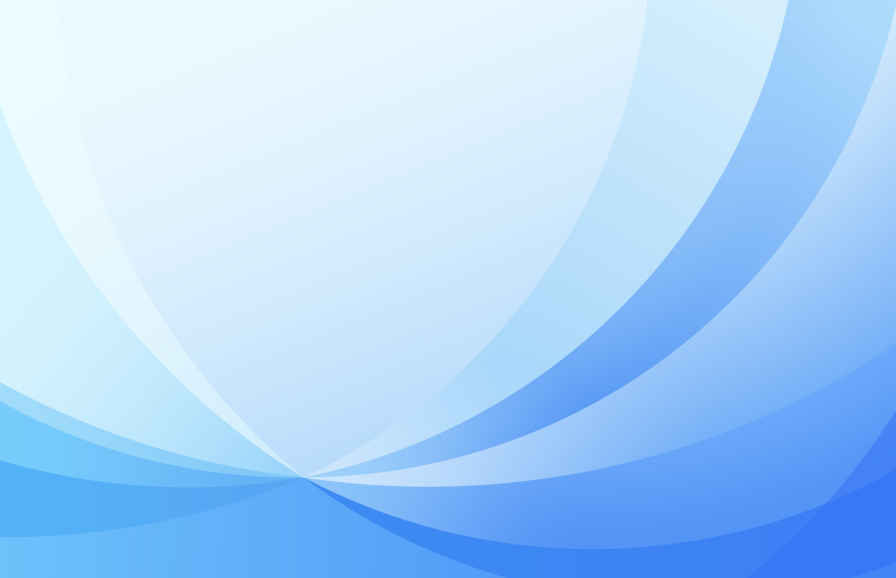
A Shadertoy shader for this background:

```glsl
// Overlapping translucent blue petals that fan out from one low hub.
// Every edge is a circular arc through the hub; discs are painted from the
// outermost inwards, separately for each side, and joined at the hub.

const vec2 HUB = vec2(0.525, 0.174);

// Signed distance to the circle through three points, positive inside
float arc3(vec2 p, vec2 o, vec2 a, vec2 b) {
    a -= o;
    b -= o;
    float aa = dot(a, a), bb = dot(b, b);
    vec2 c = vec2(b.y * aa - a.y * bb, a.x * bb - b.x * aa)
           / (2.0 * (a.x * b.y - a.y * b.x));
    return length(c) - length(p - o - c);
}

float arc(vec2 p, vec2 a, vec2 b) {
    return arc3(p, HUB, a, b);
}

// Position along the segment from a to b, clamped to 0..1
float along(vec2 p, vec2 a, vec2 b) {
    return clamp(dot(p - a, b - a) / dot(b - a, b - a), 0.0, 1.0);
}

// Cover the inside of an edge with a colour, antialiased
void paint(inout vec3 col, float d, vec3 fill) {
    col = mix(col, fill, smoothstep(-0.7, 0.7, d * iResolution.y));
}

vec3 rightSide(vec2 p, vec3 col) {
    float fromHub = length(p - HUB);

    // Deep lower blades
    float deep = arc(p, vec2(0.878, 0.0), vec2(1.55, 0.026));
    paint(col, deep, mix(vec3(0.24, 0.54, 0.95), vec3(0.24, 0.50, 0.96),
                         smoothstep(0.6, 1.5, p.x)));
    float low = arc(p, vec2(1.019, 0.05), vec2(1.55, 0.1875));
    vec3 fill = mix(vec3(0.33, 0.58, 0.96), vec3(0.42, 0.66, 0.98),
                    smoothstep(0.0, 0.2, low));
    paint(col, low, mix(vec3(0.55, 0.77, 0.98), fill, smoothstep(0.0, 0.5, fromHub)));

    // Darker corner shadow
    float corner = -arc3(p, vec2(1.55, 0.29), vec2(1.423, 0.123), vec2(1.292, 0.0));
    paint(col, corner, mix(col, vec3(0.20, 0.44, 0.96), 0.5));

    // Wide pale blade, brightening upwards
    float wide = arc(p, vec2(1.009, 0.183), vec2(1.55, 0.405));
    fill = mix(vec3(0.46, 0.69, 0.97), vec3(0.85, 0.935, 0.99),
               clamp(wide / 0.46, 0.0, 1.0));
    paint(col, wide, mix(vec3(0.80, 0.90, 0.99), fill, smoothstep(0.0, 0.75, fromHub)));

    // Saturated blade with a soft inner glow
    float vivid = arc(p, vec2(1.211, 0.429), vec2(1.55, 0.99));
    float inner = arc(p, vec2(1.033, 0.429), vec2(1.364, 1.0));
    fill = mix(vec3(0.68, 0.86, 0.99), vec3(0.35, 0.60, 0.96),
               along(p, vec2(1.45, 1.0), vec2(1.0, 0.33)));
    fill = mix(fill, vec3(0.62, 0.81, 0.98), 0.3 * smoothstep(-0.12, 0.0, inner));
    paint(col, vivid, mix(vec3(0.62, 0.82, 0.98), fill, smoothstep(0.0, 0.5, fromHub)));

    // Light inner blade
    fill = mix(vec3(0.83, 0.935, 0.99), vec3(0.66, 0.84, 0.98),
               along(p, vec2(1.23, 1.0), vec2(0.85, 0.36)));
    paint(col, inner, mix(vec3(0.80, 0.90, 0.99), fill, smoothstep(0.0, 0.45, fromHub)));
    return col;
}

vec3 leftSide(vec2 p, vec3 col) {
    // Blue lower blades
    float across = smoothstep(0.0, HUB.x, p.x);
    paint(col, arc(p, vec2(0.0, 0.0706), vec2(0.303, 0.103)),
          mix(vec3(0.33, 0.70, 0.97), vec3(0.34, 0.65, 0.95), across));
    paint(col, arc(p, vec2(0.0, 0.204), vec2(0.303, 0.157)),
          mix(vec3(0.47, 0.80, 0.99), vec3(0.39, 0.69, 0.96), across));
    paint(col, arc(p, vec2(0.0, 0.306), vec2(0.222, 0.214)),
          mix(vec3(0.63, 0.86, 0.985), vec3(0.50, 0.78, 0.97), across));

    // Pale cyan field and the bright strip above it
    float t = along(p, vec2(0.0, 0.6), HUB);
    paint(col, arc(p, vec2(0.0, 0.339), vec2(0.262, 0.228)),
          mix(vec3(0.84, 0.955, 0.995), vec3(0.58, 0.82, 0.98), t * t));
    t = along(p, vec2(0.0, 1.0), HUB);
    paint(col, arc(p, vec2(0.0, 0.819), vec2(0.202, 0.46)),
          mix(vec3(0.93, 0.985, 1.0), vec3(0.80, 0.92, 0.99), t * t));
    return col;
}

void mainImage(out vec4 fragColor, in vec2 fragCoord) {
    vec2 p = fragCoord / iResolution.xy * vec2(1.55, 1.0);

    // Floor and central petal are shared by both sides
    vec3 ground = mix(vec3(0.43, 0.76, 0.98), vec3(0.32, 0.60, 0.97),
                      along(p, vec2(0.0, 0.05), vec2(0.9, 0.0)));
    vec3 heart = mix(vec3(0.92, 0.975, 1.0), vec3(0.67, 0.83, 0.98),
                     pow(along(p, vec2(0.45, 1.0), vec2(0.8, 0.15)), 1.5));

    vec3 right = rightSide(p, ground);
    paint(right, arc(p, vec2(0.969, 0.567), vec2(1.12, 1.0)), heart);
    vec3 left = leftSide(p, ground);
    paint(left, arc(p, vec2(0.101, 1.0), vec2(0.212, 0.573)), heart);

    paint(left, p.x - HUB.x, right);
    fragColor = vec4(left, 1.0);
}
```
